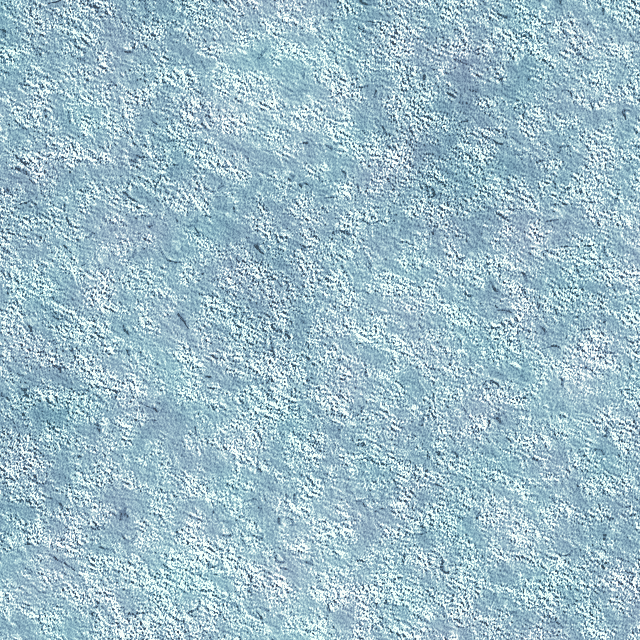
This texture is drawn by a Shadertoy shader. Its source:

```glsl
float hash(vec2 p) {
    return fract(sin(dot(p, vec2(127.1, 311.7))) * 43758.5);
}

vec2 gradient(vec2 cell) {
    float angle = 6.2832 * hash(cell);
    return vec2(cos(angle), sin(angle));
}

float noise(vec2 p) {
    vec2 i = floor(p), f = fract(p);
    vec2 u = f * f * f * (f * (f * 6.0 - 15.0) + 10.0);
    vec2 e = vec2(1, 0);
    float low = mix(dot(gradient(i), f), dot(gradient(i + e.xy), f - e.xy), u.x);
    float high = mix(dot(gradient(i + e.yx), f - e.yx), dot(gradient(i + e.xx), f - e.xx), u.x);
    return mix(low, high, u.y);
}

// Light falling on smooth bumps, about unit variance
float bumpLight(vec2 p) {
    return 3.6 * (noise(p) - noise(p + vec2(0.2, 0.65)));
}

// Light falling on creased chips, with abrupt edges
float chipLight(vec2 p) {
    return 6.0 * (abs(noise(p)) - abs(noise(p + vec2(0.15, 0.5))));
}

vec3 iceColor(float tone) {
    vec3 c = mix(vec3(0.23, 0.31, 0.37), vec3(0.39, 0.52, 0.62), smoothstep(-2.5, -1.5, tone));
    c = mix(c, vec3(0.51, 0.65, 0.73), smoothstep(-1.5, -0.7, tone));
    c = mix(c, vec3(0.62, 0.76, 0.81), smoothstep(-0.7, 0.05, tone));
    c = mix(c, vec3(0.76, 0.88, 0.89), smoothstep(0.05, 0.75, tone));
    return mix(c, vec3(0.96, 1.0, 0.985), smoothstep(0.75, 1.55, tone));
}

void mainImage(out vec4 fragColor, in vec2 fragCoord) {
    vec2 uv = fragCoord / iResolution.y;

    // Grain runs down to the right and is squeezed across that direction
    vec2 q = vec2(dot(uv, vec2(0.89, -0.45)), dot(uv, vec2(0.45, 0.89)));
    vec2 p = q * vec2(1.0, 1.4);
    p += 0.006 * vec2(noise(p * 24.0 + 3.0), noise(p * 24.0 + 47.0));

    // Broad drifts and clusters of rougher ice
    float drift = noise(uv * 3.0 + 5.3) + 0.6 * noise(uv * 7.0 + 31.7);
    float cluster = noise(p * 17.0 + 8.1) + 0.9 * noise(p * 37.0 + 17.4);
    float roughness = clamp(0.95 + 1.2 * cluster + 0.6 * noise(uv * 5.0 + 61.2), 0.45, 1.6);

    // Relief from chips to speckle; the finest grain is not squeezed
    float relief = 0.22 * chipLight(p * 38.0 + 2.7)
                 + 0.38 * chipLight(p * 84.0 + 13.9)
                 + 0.40 * bumpLight(p * 150.0 + 23.1)
                 + 0.50 * bumpLight(q * 255.0 + 37.6)
                 + 0.50 * bumpLight(q.yx * 370.0 + 91.2);

    // Short dark cracks with a bright lip above, in scattered pieces
    vec2 seam = p * 27.0 + 71.3;
    float broken = smoothstep(0.18, 0.3, noise(p * vec2(31.0, 36.0) + 83.9));
    float crack = broken * smoothstep(0.09, 0.03, abs(noise(seam)));
    float lip = broken * smoothstep(0.1, 0.03, abs(noise(seam - vec2(0.06, 0.22))));

    // Small pale flakes
    float flake = smoothstep(0.36, 0.46, noise(p * 41.0 + 55.7));

    float tone = -0.03 + 0.62 * drift + 0.85 * cluster + roughness * relief
               - 1.6 * crack + 0.8 * lip + 0.8 * flake;
    vec3 color = iceColor(tone);

    // Faint shift between violet and teal
    color += vec3(-0.04, 0.015, 0.0) * noise(uv * 11.0 + 19.5);
    fragColor = vec4(clamp(color, 0.0, 1.0), 1.0);
}
```
